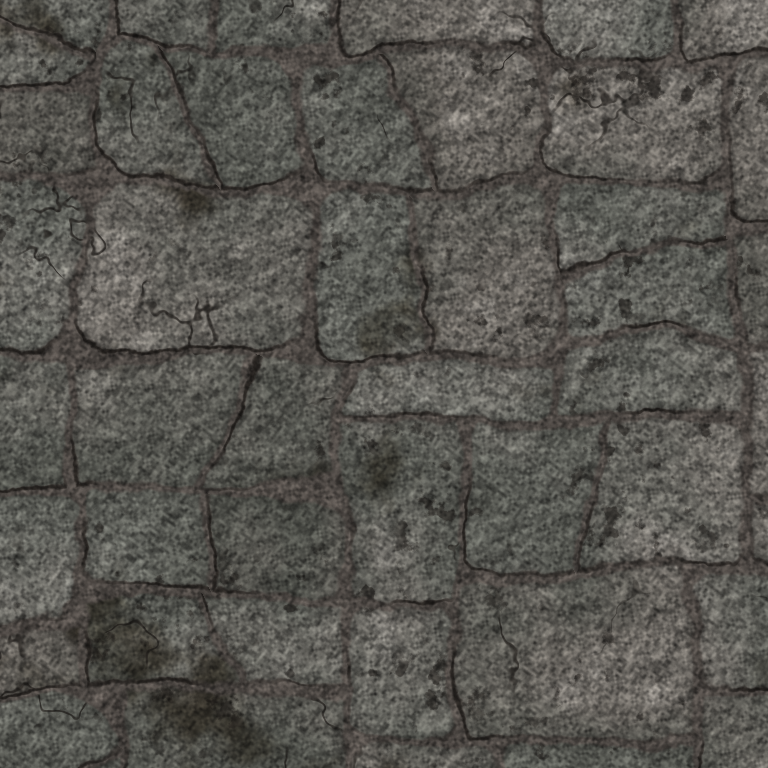
This texture is drawn by a WebGL 2 fragment shader. Its source:

```glsl
#version 300 es
precision highp float;

#define GRID vec2(4.1, 5.9)
#define JITTER 0.70
#define JOINT 0.0045
#define WARP 0.036
#define GRAIN 0.58
#define MOTTLE 0.15
#define RELIEF 1.45
#define COOL_STONE vec3(0.362, 0.367, 0.345)
#define WARM_STONE vec3(0.378, 0.363, 0.342)
#define MORTAR vec3(0.305, 0.284, 0.268)
#define SHADOW vec3(0.110, 0.098, 0.088)

uniform vec2 u_resolution;
out vec4 fragColor;

struct Stone {
    float edge; // distance inwards from the stone outline
    float seed;
    float underside; // 1 along the lower and left flanks
};

float hash(vec2 p) {
    vec3 q = fract(p.xyx * 0.1031);
    q += dot(q, q.yzx + 33.33);
    return fract((q.x + q.y) * q.z);
}

float noise(vec2 p) {
    vec2 i = floor(p), f = fract(p);
    f = f * f * (3.0 - 2.0 * f);
    return mix(mix(hash(i), hash(i + vec2(1, 0)), f.x),
               mix(hash(i + vec2(0, 1)), hash(i + vec2(1, 1)), f.x), f.y);
}

float fbm(vec2 p) {
    float sum = 0.0, weight = 0.5;
    for (int i = 0; i < 5; i++) {
        sum += weight * noise(p);
        p = mat2(1.6, 1.2, -1.2, 1.6) * p + 7.3;
        weight *= 0.5;
    }
    return sum / 0.969;
}

float roundBox(vec2 p, vec2 halfSize, float radius) {
    vec2 q = abs(p) - halfSize + radius;
    return length(max(q, 0.0)) + min(max(q.x, q.y), 0.0) - radius;
}

float shift(vec2 vertex) {
    return (hash(vertex + 50.0) - 0.5) * JITTER;
}

// Interlocking blocks: joints alternate between upright and level at each vertex
Stone findStone(vec2 p) {
    Stone stone = Stone(-1.0, 0.0, 0.0);
    vec2 g = p * GRID;
    for (int k = 0; k < 9; k++) {
        vec2 cell = floor(g) + vec2(k % 3, k / 3) - 1.0;
        float a = shift(cell), b = shift(cell + vec2(1, 0));
        float c = shift(cell + 1.0), d = shift(cell + vec2(0, 1));
        bool even = mod(cell.x + cell.y, 2.0) < 0.5;
        vec2 low = cell + (even ? vec2(a, b) : vec2(d, a));
        vec2 high = cell + 1.0 + (even ? vec2(c, d) : vec2(b, c));
        if (any(lessThan(g, low)) || any(greaterThanEqual(g, high))) continue;

        float seed = hash(cell + 91.0);
        vec2 halfSize = 0.5 * (high - low) / GRID;
        vec2 local = p - 0.5 * (low + high) / GRID;
        float tilt = (hash(cell + 17.0) - 0.5) * 0.16;
        vec2 turned = local + tilt * vec2(-local.y, local.x);
        float radius = min(halfSize.x, halfSize.y) * mix(0.1, 0.65, seed * seed);
        float box = max(roundBox(turned, halfSize - JOINT, radius),
                        roundBox(local, halfSize - JOINT, 0.0));
        float underside = smoothstep(0.1, 0.5, dot(local / halfSize, vec2(-0.45, -0.8)));

        // Some large blocks are divided by a slanted joint
        if (halfSize.x * halfSize.y > 0.010 && hash(cell + 7.0) < 0.5) {
            float slant = (hash(cell + 3.0) - 0.5) * 1.1;
            vec2 normal = halfSize.x > halfSize.y * 1.4
                ? normalize(vec2(1.0, slant)) : normalize(vec2(slant, 1.0));
            float side = dot(local, normal) + (seed - 0.5) * 0.05;
            underside = mix(underside, step(0.0, side), step(box, JOINT - abs(side)));
            box = max(box, JOINT - abs(side));
            seed = fract(seed + step(0.0, side) * 0.43);
        }
        stone = Stone(-box, seed, underside);
    }
    return stone;
}

void main() {
    vec2 p = gl_FragCoord.xy / min(u_resolution.x, u_resolution.y) + 3.0;
    vec2 bend = vec2(noise(p * 7.0), noise(p * 7.0 + 40.0)) - 0.5;
    vec2 chip = vec2(fbm(p * 32.0), fbm(p * 32.0 + 20.0)) - 0.5;
    Stone stone = findStone(p + WARP * bend + 0.020 * chip);

    // Stone face: tint, mottling, weathered light and dark patches
    float patches = fbm(p * 8.0 + 11.0);
    float stain = fbm(p * 8.0 + 31.0);
    float tint = clamp(fract(stone.seed * 7.7) + 2.0 * (patches - 0.5), 0.0, 1.0);
    vec3 face = mix(COOL_STONE, WARM_STONE, tint);
    face += (stone.seed - 0.5) * 0.04 + MOTTLE * (patches - 0.5);
    face += 0.05 * smoothstep(0.52, 0.70, fbm(p * 22.0 + 70.0)) * smoothstep(0.45, 0.65, patches);
    face *= 1.0 - vec3(0.42, 0.45, 0.50) * smoothstep(0.65, 0.82, stain);
    face *= mix(0.88, 1.0, smoothstep(0.0, 0.013, stone.edge));

    // Short broken cracks and ragged pits
    float crackLine = abs(fbm(p * 7.0 + 60.0) - 0.5);
    float crack = (1.0 - smoothstep(0.002, 0.012, crackLine))
                * smoothstep(0.66, 0.80, noise(p * 12.0 + 5.0));
    float pits = smoothstep(0.64, 0.76, fbm(p * 48.0 + 15.0)) * smoothstep(0.42, 0.62, fbm(p * 9.0 + 80.0));
    face = mix(face, SHADOW, max(0.7 * crack, 0.6 * pits));

    // Joints, with an uneven shadow under each stone
    vec3 color = mix(MORTAR, face, smoothstep(-0.002, 0.004, stone.edge));
    float gap = 1.0 - smoothstep(0.0006, 0.0040, abs(stone.edge + 0.001));
    float depth = smoothstep(0.38, 0.68, noise(p * 13.0 + 90.0));
    color = mix(color, SHADOW, gap * (0.08 + stone.underside * (0.12 + 0.62 * depth)));

    // Rough surface lit from above, with fine grain
    float relief = fbm(p * 42.0) - fbm(p * 42.0 + vec2(-0.10, 0.16));
    vec2 speck = mat2(0.8, 0.6, -0.6, 0.8) * p;
    float grain = noise(speck * 270.0) - 0.5 + 0.35 * (noise(speck.yx * 130.0 + 9.0) - 0.5);
    color *= 1.0 + RELIEF * relief + GRAIN * grain;
    fragColor = vec4(clamp(color, 0.0, 1.0), 1.0);
}
```
